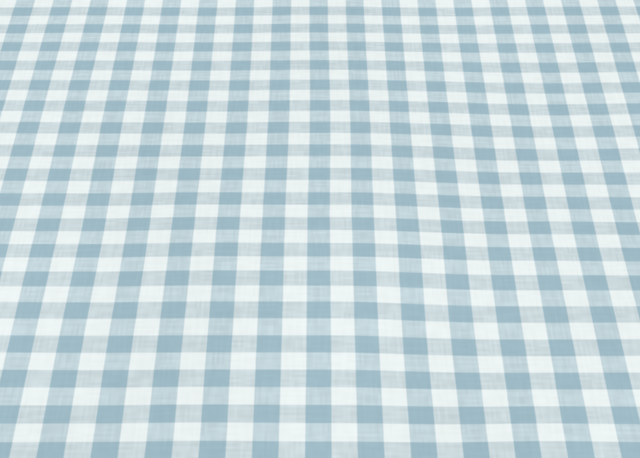
This texture is drawn by a WebGL 1 fragment shader. Its source:

```glsl
precision highp float;
// Pale blue and white gingham cloth, receding towards the top with gentle folds.
uniform vec2 u_resolution;

#define WHITE vec3(0.925, 0.952, 0.952)
#define WARP_TINT vec3(0.765, 0.838, 0.862)
#define WEFT_TINT vec3(0.800, 0.855, 0.870)
#define BLUE vec3(0.622, 0.732, 0.777)
#define COLUMN_TOP 0.0782    // column period at the top edge
#define COLUMN_GROWTH 0.0367 // widening of that period down the cloth
#define ROW_RATE 0.04715     // growth of the row period per row
#define ROW_HORIZON 0.757    // height of the row vanishing line above the top
#define EDGE_SOFTNESS 0.0025
#define WEAVE 0.035
#define FOLD 0.005

float hash(vec2 p) {
  vec3 q = fract(vec3(p.xyx) * 0.1031);
  q += dot(q, q.yzx + 33.33);
  return fract((q.x + q.y) * q.z);
}

float noise(vec2 p) {
  vec2 cell = floor(p), f = fract(p);
  f = f * f * (3.0 - 2.0 * f);
  return mix(mix(hash(cell), hash(cell + vec2(1.0, 0.0)), f.x),
             mix(hash(cell + vec2(0.0, 1.0)), hash(cell + 1.0), f.x), f.y);
}

// Half-width stripe centred on each whole number.
float stripe(float phase, float softness) {
  float inside = 0.25 - abs(fract(phase + 0.5) - 0.5);
  return smoothstep(-softness, softness, inside);
}

void main() {
  // x from the centre, depth downwards from the top, in canvas heights
  float x = (gl_FragCoord.x - 0.5 * u_resolution.x) / u_resolution.y;
  float depth = 1.0 - gl_FragCoord.y / u_resolution.y;

  // Folds: rows dip on the right and bunch below the middle
  vec2 bend = vec2(noise(vec2(x, depth) * 4.0 + 20.0),
                   noise(vec2(x, depth) * 4.0 + 50.0)) - 0.5;
  float bunch = (depth - 0.6) / 0.13;
  float y = depth + 0.010 * exp(-bunch * bunch) + FOLD * bend.y;
  y -= 0.009 * smoothstep(0.05, 0.4, x) * sin(3.14159 * depth);

  // Perspective: check coordinates and their local periods
  float side = mix(1.025, 1.0, smoothstep(-0.1, 0.1, x));
  vec2 period = vec2((COLUMN_TOP + COLUMN_GROWTH * depth) * side,
                     ROW_RATE * (y + ROW_HORIZON));
  vec2 check = vec2((x + 0.002 + FOLD * bend.x) / period.x,
                    log((y + ROW_HORIZON) / 0.781) / ROW_RATE);

  // Crossing warp and weft stripes
  vec2 softness = max(EDGE_SOFTNESS, 0.75 / u_resolution.y) / period;
  float warp = stripe(check.x, softness.x);
  float weft = stripe(check.y, softness.y);
  vec3 colour = mix(mix(WHITE, WARP_TINT, warp),
                    mix(WEFT_TINT, BLUE, warp), weft);

  // Fine thread streaks, strongest where blue and white threads mix
  float threads = noise(check * vec2(20.0, 2.5) + 100.0)
                + noise(check * vec2(3.0, 14.0) + 300.0) - 1.0;
  float mixed = abs(warp - weft);
  colour += WEAVE * threads * mix(0.4, 1.0, mixed);

  // Soft uneven light
  colour += 0.018 * (noise(vec2(x, depth) * 3.0 + 80.0) - 0.5);
  gl_FragColor = vec4(clamp(colour, 0.0, 1.0), 1.0);
}
```
